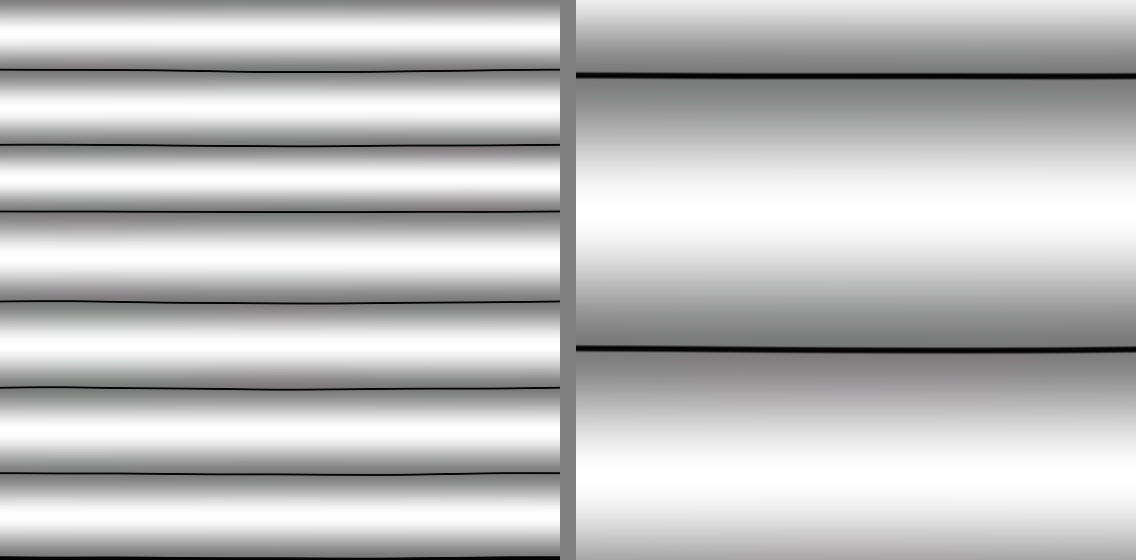
Left, the full canvas; right, a detail of the centre.
Give the GLSL for this pattern, as a three.js fragment shader.

```glsl
varying vec2 vUv;

const float TAU = 6.2831853;
const vec3 SEAM_INK = vec3(0.02, 0.02, 0.025);

float hash(vec2 cell) {
  return fract(sin(dot(cell, vec2(127.1, 311.7))) * 43758.5);
}

// One-dimensional gradient noise, about -0.5 to 0.5
float gradientNoise(float x, float seed) {
  float cell = floor(x);
  float f = x - cell;
  float left = (hash(vec2(cell, seed)) * 2.0 - 1.0) * f;
  float right = (hash(vec2(cell + 1.0, seed)) * 2.0 - 1.0) * (f - 1.0);
  return mix(left, right, f * f * (3.0 - 2.0 * f));
}

// Hand-drawn height of a seam: a slow sag plus small wavers
float seamHeight(float x, float level, float sway, float seed) {
  float sag = sway * cos(TAU * (x - 0.06));
  return level + sag + 0.0018 * gradientNoise(x * 5.0, seed);
}

// Narrows the band (bottom, top) around p and tracks the closest seam
void scanSeams(vec2 p, vec4 levels, vec4 sways, float seed,
               inout vec2 band, inout float seamDistance) {
  for (int i = 0; i < 4; i++) {
    float level = levels[i];
    if (level <= p.y) band.x = max(band.x, level);
    else band.y = min(band.y, level);
    float height = seamHeight(p.x, level, sways[i], seed + float(i));
    seamDistance = min(seamDistance, abs(p.y - height));
  }
}

// Rounded metallic sheen: dark at both edges, white in the middle
float sheen(float y, vec2 band) {
  float t = (y - band.x) / (band.y - band.x);
  float rise = 1.0 - abs(2.0 * t - 1.0);
  float curve = mix(smoothstep(0.0, 1.0, rise), sin(rise * TAU * 0.25), 0.25);
  return mix(0.47, 1.0, curve);
}

float inkCoverage(float seamDistance, float halfWidth, float softness) {
  return 1.0 - smoothstep(halfWidth - softness, halfWidth + softness, seamDistance);
}

void main() {
  // Seven uneven bands; the topmost level lies just off the canvas
  vec4 lowLevels = vec4(0.0038, 0.1536, 0.3062, 0.4599);
  vec4 highLevels = vec4(0.6218, 0.7402, 0.8736, 1.005);
  vec4 lowSways = vec4(0.0012, 0.0014, 0.0016, 0.0019);
  vec4 highSways = vec4(0.0006, 0.0014, 0.0022, 0.0);

  vec2 band = vec2(-0.1, 1.1);
  float seamDistance = 1.0;
  scanSeams(vUv, lowLevels, lowSways, 3.0, band, seamDistance);
  scanSeams(vUv, highLevels, highSways, 7.0, band, seamDistance);

  // Below the lowest seam everything is ink
  float floorHeight = seamHeight(vUv.x, lowLevels.x, lowSways.x, 3.0);
  if (vUv.y < floorHeight) seamDistance = 0.0;

  // Faint tint in the shaded edges
  float tone = sheen(vUv.y, band);
  float tint = gradientNoise(vUv.x * 3.0, band.x * 50.0) * (1.0 - tone);
  vec3 metal = vec3(tone) + tint * vec3(0.03, -0.03, 0.01);

  float ink = inkCoverage(seamDistance, 0.0017, 0.0009);
  gl_FragColor = vec4(mix(metal, SEAM_INK, ink), 1.0);
}
```
